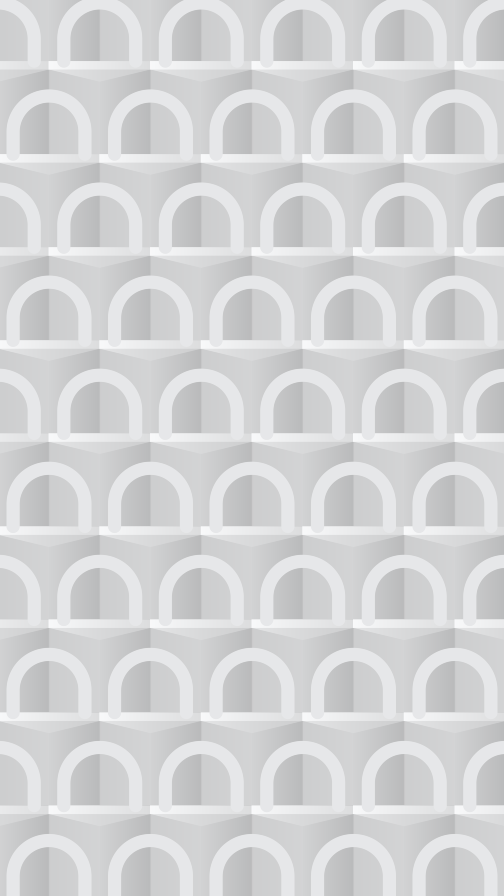
A Shadertoy shader for this pattern:

```glsl
// Rows of pale arches standing on bright pointed ledges, before folded grey walls.
// Staggered cells are built with fract; each arch is a distance to a half ring
// with two straight, round-ended legs. One unit is the width of a cell.

const float ROW_HEIGHT = 0.917;

// Horizontal position in a cell, -0.5 to 0.5; every other row shifts by half
float cellX(float x, float row) {
    return fract(x + 0.5 + 0.5 * mod(row + 1.0, 2.0)) - 0.5;
}

// Distance to the edge of an arch, from its cell position and height over the floor
float archDistance(float x, float height) {
    float radius = 0.354;
    float rise = height - 0.215;
    float ring = abs(length(vec2(x, rise)) - radius);
    float leg = length(vec2(abs(x) - radius, min(height + 0.004, 0.0)));
    return (rise > 0.0 ? ring : leg) - 0.065;
}

float coverage(float distanceToEdge, float pixel) {
    return 1.0 - smoothstep(-0.6 * pixel, 0.6 * pixel, distanceToEdge);
}

void mainImage(out vec4 fragColor, in vec2 fragCoord) {
    float pixel = 4.966 / iResolution.x;
    vec2 p = vec2(fragCoord.x - 0.5 * iResolution.x, iResolution.y - fragCoord.y) * pixel;

    // Depth below the nearest floor line above this point
    float row = floor((p.y - 0.598) / ROW_HEIGHT);
    float depth = p.y - 0.598 - row * ROW_HEIGHT;
    float ledgeX = cellX(p.x, row);
    float wallX = cellX(p.x, row + 1.0);

    // Folded wall: the left panel darkens toward the fold, the right stays light
    float leftShade = mix(0.825, 0.73, clamp(wallX * 2.0 + 1.0, 0.0, 1.0));
    float rightShade = mix(0.805, 0.83, clamp(wallX * 2.0, 0.0, 1.0));
    float shade = mix(leftShade, rightShade, smoothstep(-pixel, pixel, wallX));

    // Ledge: a pointed slope under a bright strip, both fading to the right
    float along = ledgeX + 0.5;
    along = min(along, (1.0 - along) / pixel);
    float slopeEdge = 0.087 + 0.12 * (1.0 - 2.0 * abs(ledgeX));
    shade = mix(shade, mix(0.895, 0.805, along), coverage(depth - slopeEdge, pixel));
    float strip = coverage(depth - 0.087, pixel) * smoothstep(0.0, pixel, depth);
    shade = mix(shade, mix(0.975, 0.865, along), strip);
    vec3 color = shade + vec3(-0.003, 0.0, 0.004);

    // Arches of this row, and the leg ends that reach down from the row above
    float arch = min(archDistance(wallX, ROW_HEIGHT - depth), archDistance(ledgeX, -depth));
    color = mix(color, vec3(0.902, 0.906, 0.912), coverage(arch, pixel));

    fragColor = vec4(color, 1.0);
}
```
